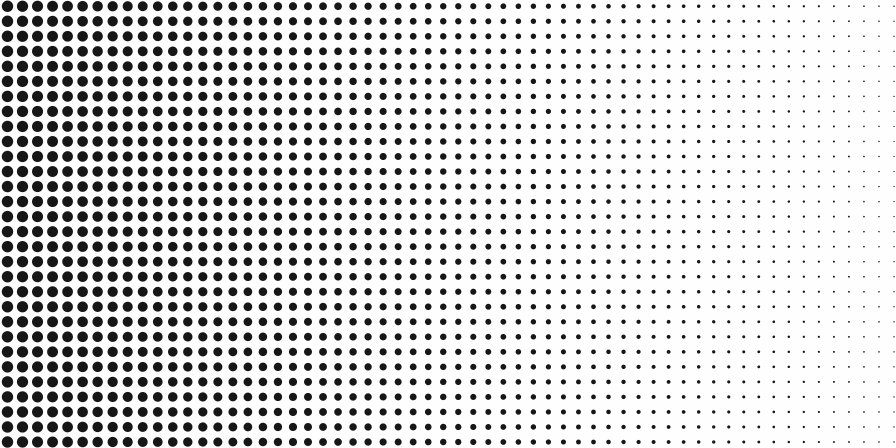
A WebGL 1 fragment shader for this background:

```glsl
precision highp float;
// Halftone grid of black dots that shrink steadily from left to right on white.

uniform vec2 u_resolution;

const vec3 PAPER = vec3(0.995);
const vec3 INK = vec3(0.085);

// Lengths are fractions of the canvas height.
const float PITCH = 0.03354;
const vec2 FIRST_DOT = vec2(0.0167, 0.0134);
const float RADIUS_LEFT = 0.0128;
const float RADIUS_RIGHT = 0.0013;

// Centre of the grid cell that contains p.
vec2 nearestDot(vec2 p, vec2 origin, float pitch) {
  return origin + pitch * floor((p - origin) / pitch + 0.5);
}

// Antialiased disc coverage.
float disc(vec2 p, vec2 centre, float radius, float pixel) {
  return clamp(0.5 + (radius - length(p - centre)) / pixel, 0.0, 1.0);
}

void main() {
  float pixel = 1.0 / u_resolution.y;
  vec2 p = gl_FragCoord.xy * pixel;
  float aspect = u_resolution.x * pixel;

  // Each dot takes its size from its own column.
  vec2 centre = nearestDot(p, FIRST_DOT, PITCH);
  float across = clamp(centre.x / aspect, 0.0, 1.0);
  float radius = mix(RADIUS_LEFT, RADIUS_RIGHT, across);

  float ink = disc(p, centre, radius, pixel);
  gl_FragColor = vec4(mix(PAPER, INK, ink), 1.0);
}
```
